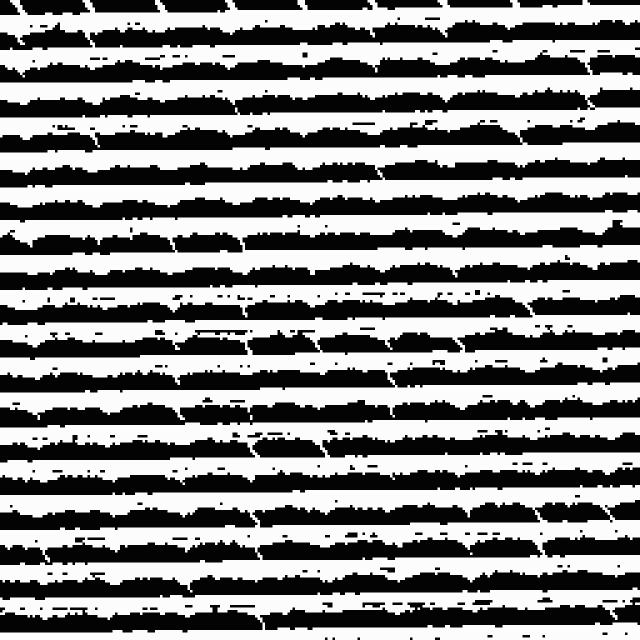
Reproduce this pattern procedurally as a three.js fragment shader.

```glsl
// Tilted black ink stripes with scalloped, worn upper edges and broken dashes between them.
varying vec2 vUv;

const vec3 PAPER = vec3(0.99);
const vec3 INK = vec3(0.01);
const float GRAIN = 256.0;        // print grains across the canvas
const float ROW_PITCH = 0.0537;
const float ROW_START = 0.0104;
const float TILT = 0.0155;
const float SCALLOP_PITCH = 0.1105;
const float BASE = 0.1;           // lower stripe edge, in rows

float hash(vec2 p) {
  return fract(sin(dot(p, vec2(127.1, 311.7))) * 43758.55);
}

float cornerSlope(vec2 corner, vec2 offset) {
  float angle = 6.2832 * hash(corner);
  return dot(vec2(cos(angle), sin(angle)), offset);
}

float gradientNoise(vec2 p) {
  vec2 i = floor(p), f = fract(p);
  vec2 w = f * f * f * (f * (f * 6.0 - 15.0) + 10.0);
  vec2 e = vec2(1.0, 0.0);
  float low = mix(cornerSlope(i, f), cornerSlope(i + e.xy, f - e.xy), w.x);
  float high = mix(cornerSlope(i + e.yx, f - e.yx), cornerSlope(i + e.xx, f - e.xx), w.x);
  return mix(low, high, w.y);
}

// Noise along a row, independent from row to row.
float rowNoise(float x, float row, float frequency) {
  return gradientNoise(vec2(x * frequency, row * 7.37 + frequency + 0.4));
}

// Stripe body: nearly straight below, domed and ragged above.
float stripe(float x, float h, float row, float scallop) {
  float across = abs(2.0 * fract(scallop) - 1.0);
  float dome = 1.0 - pow(across, 2.5);
  float swell = mix(0.12, 0.22, hash(vec2(floor(scallop), row)));
  float ragged = 0.10 * rowNoise(x, row, 43.0) + 0.13 * rowNoise(x, row, 108.0);
  float top = 0.485 + swell * (dome - 0.714) + ragged;
  float bottom = 0.05 * rowNoise(x, row, 71.0);
  return step(bottom, h) * step(h, top);
}

// Slanted slit that opens some of the notches between scallops.
float crack(float x, float h, float row, float scallop) {
  float notch = floor(scallop + 0.5);
  float chance = hash(vec2(notch + 31.0, row));
  float firstRow = step(17.5, row);
  float wander = 0.05 * rowNoise(x, row, 90.0);
  float gap = abs(scallop - notch + 0.25 * (h - 0.3) + wander);
  float depth = mix(0.28, -0.15, hash(vec2(row, notch + 57.0)));
  float open = max(step(0.68, chance), firstRow);
  float width = mix(0.024, 0.05, firstRow);
  return open * step(gap, width) * step(mix(depth, -0.2, firstRow), h);
}

// Stray dashes along the middle of the white gap, denser on some rows.
float dashes(float x, float h, float row) {
  float scarcity = mix(0.10, 0.56, hash(vec2(row, 9.0)));
  float patches = 0.28 * rowNoise(x, row, 4.0);
  float marks = 0.75 * rowNoise(x, row, 30.0) + 0.65 * rowNoise(x, row, 83.0);
  float excess = marks + patches - scarcity;
  float center = 0.68 + 0.06 * rowNoise(x, row, 17.0);
  float halfHeight = 0.032 + 0.08 * clamp(excess, 0.0, 0.5);
  return step(0.0, excess) * step(abs(h - center), halfHeight);
}

float inkAt(vec2 cell) {
  vec2 p = (cell + 0.5) / GRAIN;
  float rows = (p.y - ROW_START - TILT * p.x) / ROW_PITCH + BASE;
  float row = floor(rows);
  float h = fract(rows) - BASE;
  float scallop = (p.x - 0.026 - 0.05 * (1.0 - p.y)) / SCALLOP_PITCH;
  float body = stripe(p.x, h, row, scallop);
  body *= 1.0 - crack(p.x, h, row, scallop);
  return max(body, dashes(p.x, h, row));
}

void main() {
  // Blend neighbouring grains only across the width of one screen sample.
  vec2 grid = vUv * GRAIN;
  vec2 cell = floor(grid - 0.5);
  vec2 w = clamp((fract(grid - 0.5) - 0.5) / fwidth(grid) + 0.5, 0.0, 1.0);
  float low = mix(inkAt(cell), inkAt(cell + vec2(1.0, 0.0)), w.x);
  float high = mix(inkAt(cell + vec2(0.0, 1.0)), inkAt(cell + vec2(1.0)), w.x);
  gl_FragColor = vec4(mix(PAPER, INK, mix(low, high, w.y)), 1.0);
}
```
